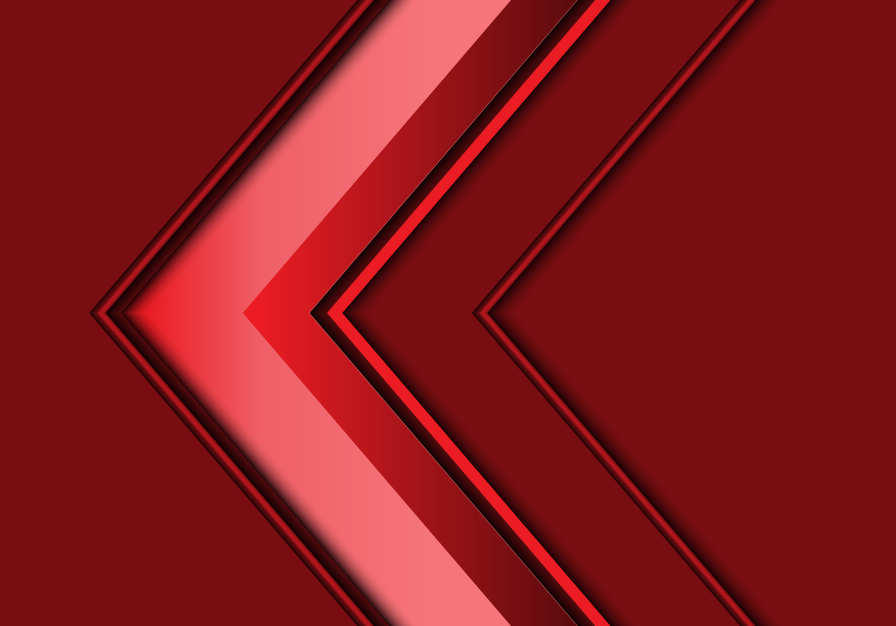
A Shadertoy shader for this background:

```glsl
// Nested red chevrons pointing left: bevelled rails, a pink band and a red band.
// Every layer is a range of one folded coordinate u, painted from left to right;
// gradients run along x, and soft shadows decay to the right of an edge.

// Layout, in canvas widths
const float SLOPE       = 0.857;   // horizontal run of an arm per unit of height
const float LEFT_RAIL   = 0.0995;
const float LEFT_GROOVE = 0.1180;
const float PINK_EDGE   = 0.1350;
const float RED_EDGE    = 0.2710;
const float DARK_EDGE   = 0.3455;
const float BRIGHT_EDGE = 0.3650;
const float PANEL_EDGE  = 0.3820;
const float RIGHT_RAIL  = 0.5265;
const float RIGHT_PANEL = 0.5440;
const float SHADOW_SIZE = 0.034;
const float HAIRLINE    = 0.0009;

// Palette
const vec3 BASE     = vec3(0.470, 0.055, 0.070);
const vec3 BLACKISH = vec3(0.070, 0.005, 0.010);
const vec3 MAROON   = vec3(0.330, 0.040, 0.050);
const vec3 RAIL_RED = vec3(0.700, 0.085, 0.110);
const vec3 BRIGHT   = vec3(0.920, 0.110, 0.140);
const vec3 CORAL    = vec3(0.940, 0.370, 0.400);
const vec3 PINK     = vec3(0.960, 0.460, 0.480);
const vec3 HIGHLIGHT = vec3(0.780, 0.480, 0.460);

// Antialiased coverage of everything to the right of an edge
float rightOf(float edge, float u) {
    float aa = 0.75 / iResolution.x;
    return smoothstep(edge - aa, edge + aa, u);
}

// Position within a range, from 0 to 1
float along(float a, float b, float v) {
    return clamp((v - a) / (b - a), 0.0, 1.0);
}

// Darkens a surface just right of the edge that overhangs it
vec3 shaded(vec3 surface, float edge, float u) {
    float fade = 1.0 - along(edge, edge + SHADOW_SIZE, u);
    return mix(surface, BLACKISH, 0.95 * fade * fade);
}

// Rounded rail: dark outer rim, lit inner face, slightly dimmed far side
vec3 rail(float a, float b, float u) {
    float t = along(a, b, u);
    vec3 face = mix(BLACKISH * 2.0, MAROON, smoothstep(0.0, 0.35, t));
    face = mix(face, RAIL_RED, smoothstep(0.35, 0.65, t));
    return mix(face, MAROON * 1.4, smoothstep(0.75, 1.0, t));
}

// Recess: black under the edge, rising to maroon
vec3 groove(float a, float b, float u) {
    return mix(BLACKISH, MAROON, along(a, b, u));
}

void mainImage(out vec4 fragColor, in vec2 fragCoord) {
    vec2 p = (fragCoord - vec2(0.0, 0.5 * iResolution.y)) / iResolution.x;
    float u = p.x - SLOPE * abs(p.y);
    vec3 color = BASE;

    // Left rail and its groove
    color = mix(color, rail(LEFT_RAIL, LEFT_GROOVE, u), rightOf(LEFT_RAIL, u));
    color = mix(color, groove(LEFT_GROOVE, PINK_EDGE, u), rightOf(LEFT_GROOVE, u));

    // Pink band, brightening away from the tip
    vec3 pink = mix(BRIGHT, CORAL, along(0.165, 0.29, p.x));
    pink = mix(pink, PINK, along(0.29, 0.48, p.x));
    color = mix(color, shaded(pink, PINK_EDGE, u), rightOf(PINK_EDGE, u));

    // Red band, darkening away from the tip
    vec3 red = mix(BRIGHT, MAROON, along(0.29, 0.66, p.x));
    color = mix(color, red, rightOf(RED_EDGE, u));

    // Hairline highlight, groove and flat bright strip
    color = mix(color, HIGHLIGHT, 0.7 * rightOf(DARK_EDGE - HAIRLINE, u));
    color = mix(color, groove(DARK_EDGE, BRIGHT_EDGE, u), rightOf(DARK_EDGE, u));
    color = mix(color, BRIGHT, rightOf(BRIGHT_EDGE, u));

    // Middle panel, right rail and right panel
    color = mix(color, shaded(BASE, PANEL_EDGE, u), rightOf(PANEL_EDGE, u));
    color = mix(color, rail(RIGHT_RAIL, RIGHT_PANEL, u), rightOf(RIGHT_RAIL, u));
    color = mix(color, shaded(BASE, RIGHT_PANEL, u), rightOf(RIGHT_PANEL, u));

    fragColor = vec4(color, 1.0);
}
```
